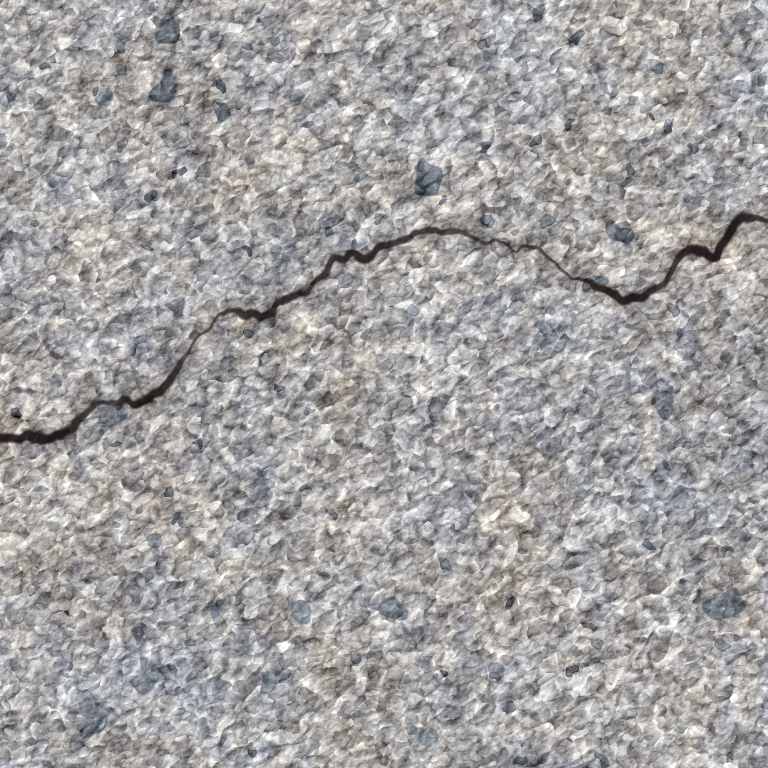
Reproduce this texture procedurally as a three.js fragment shader.

```glsl
varying vec2 vUv;

#define FLAKE_SCALE 50.0
#define GRIT_SCALE 98.0
#define DUST_SCALE 180.0
#define FLAKE_SOFTNESS 11.0
#define FLAKE_WARP 1.1
#define BASE_TONE 0.70
#define CONTRAST 1.0
#define CRACK_WIDTH 0.0065
#define CRACK_COLOR vec3(0.17, 0.14, 0.14)
#define STONE_COLOR vec3(0.48, 0.51, 0.545)
#define WARM_TINT vec3(0.035, 0.008, -0.035)

vec2 hash2(vec2 p) {
  vec3 q = fract(p.xyx * vec3(0.1031, 0.1030, 0.0973));
  q += dot(q, q.yzx + 33.33);
  return fract((q.xx + q.yz) * q.zy);
}

vec2 noise2(vec2 p) {
  vec2 cell = floor(p), f = fract(p);
  f = f * f * (3.0 - 2.0 * f);
  vec2 low = mix(hash2(cell), hash2(cell + vec2(1.0, 0.0)), f.x);
  vec2 high = mix(hash2(cell + vec2(0.0, 1.0)), hash2(cell + 1.0), f.x);
  return mix(low, high, f.y);
}

mat2 rotation(float angle) {
  float c = cos(angle), s = sin(angle);
  return mat2(c, s, -s, c);
}

// Soft cellular facets: random tone and tilt per cell, dark crevices between
float flakes(vec2 p) {
  p = rotation(-0.55) * p * vec2(1.0, 1.1);
  p.y *= 1.3;
  p += FLAKE_WARP * (noise2(p * 0.85) - 0.5);
  vec2 cell = floor(p), f = fract(p);
  float total = 0.0, strongest = 0.0, tone = 0.0;
  for (int j = -1; j <= 1; j++) {
    for (int i = -1; i <= 1; i++) {
      vec2 g = vec2(float(i), float(j));
      vec2 offset = g + hash2(cell + g) - f;
      vec2 h = hash2(cell + g + 71.0);
      float weight = exp(-FLAKE_SOFTNESS * dot(offset, offset));
      float angle = 6.2832 * h.y;
      float tilt = dot(offset, vec2(cos(angle), sin(angle)));
      tone += weight * (h.x - 0.5 + tilt);
      total += weight;
      strongest = max(strongest, weight);
    }
  }
  total = max(total, 1e-6);
  return tone / total - 0.6 * (1.0 - strongest / total);
}

// Scattered pebbles: x = coverage, y = shade from rim and tilt
vec2 pebbles(vec2 p, float chance) {
  p += 0.28 * (noise2(p * 4.0) - 0.5);
  vec2 cell = floor(p), f = fract(p);
  vec2 result = vec2(0.0);
  for (int j = -1; j <= 1; j++) {
    for (int i = -1; i <= 1; i++) {
      vec2 g = vec2(float(i), float(j));
      vec2 pick = hash2(cell + g + 19.0);
      vec2 offset = f - g - 0.2 - 0.6 * hash2(cell + g + 5.0);
      vec2 q = rotation(3.0 * pick.y) * offset;
      float radius = mix(0.19, 0.32, fract(pick.y * 7.3));
      float r = length(q * vec2(1.0, 1.35)) / radius;
      float cover = step(pick.x, chance) * (1.0 - smoothstep(0.78, 1.0, r));
      float shade = 0.35 * offset.y / radius - 0.5 * smoothstep(0.5, 0.95, r);
      shade += 0.9 * (fract(pick.y * 13.7) - 0.5);
      result = mix(result, vec2(1.0, shade), cover);
    }
  }
  return result;
}

// Height of the crack: uneven steps across the slab, made jagged by noise
float crackHeight(float x) {
  float y = 0.428 + 0.055 * smoothstep(0.06, 0.14, x);
  y += 0.11 * smoothstep(0.18, 0.31, x) + 0.105 * smoothstep(0.3, 0.56, x);
  y -= 0.078 * smoothstep(0.61, 0.81, x);
  y += 0.055 * smoothstep(0.855, 0.9, x) + 0.045 * smoothstep(0.92, 0.98, x);
  y += 0.024 * (noise2(vec2(x * 27.0, 3.5)).x - 0.5);
  return y + 0.014 * (noise2(vec2(x * 85.0, 8.5)).x - 0.5);
}

float crackDistance(vec2 p) {
  float slope = (crackHeight(p.x + 0.002) - crackHeight(p.x - 0.002)) / 0.004;
  return abs(p.y - crackHeight(p.x)) / sqrt(1.0 + slope * slope);
}

void main() {
  vec2 p = vUv;
  vec2 patches = noise2(p * 9.0 + 4.0) - 0.5;

  // Crumbled cement surface
  float relief = 0.22 * flakes(p * FLAKE_SCALE);
  relief += 0.20 * flakes(p * GRIT_SCALE + 31.0);
  relief += 0.10 * flakes(p * DUST_SCALE + 67.0);
  float tone = BASE_TONE + CONTRAST * relief + 0.05 * patches.x;
  vec3 color = tone * mix(vec3(1.0, 0.975, 1.03), vec3(1.005, 1.0, 0.975), clamp(tone, 0.0, 1.0));
  color += WARM_TINT * (patches.y + noise2(p * 38.0).x - 0.5);

  // Blue-grey stones, large and small
  vec2 large = pebbles(p * 12.0 + 2.0, 0.15);
  vec2 small = pebbles(p * 29.0 + 40.0, 0.1);
  color = mix(color, STONE_COLOR + 0.17 * large.y + 0.7 * relief, 0.85 * large.x);
  color = mix(color, STONE_COLOR - 0.06 + 0.2 * small.y + 0.6 * relief, 0.8 * small.x);

  // Crack with a shaded, crumbling border
  float d = crackDistance(p + 0.005 * (noise2(p * 75.0) - 0.5));
  float opening = smoothstep(0.1, 0.75, noise2(vec2(p.x * 15.0, 1.5)).x);
  opening *= 1.0 - 0.65 * smoothstep(0.56, 0.62, p.x) * (1.0 - smoothstep(0.74, 0.8, p.x));
  float width = CRACK_WIDTH * (0.12 + 0.88 * opening);
  color *= 1.0 - vec3(0.18, 0.2, 0.22) * exp(-d * 85.0);
  float gap = 1.0 - smoothstep(width * 0.5, width + 0.002, d);
  color = mix(color, CRACK_COLOR + 0.15 * relief, gap * (0.6 + 0.4 * opening));

  gl_FragColor = vec4(clamp(color, 0.0, 1.0), 1.0);
}
```
